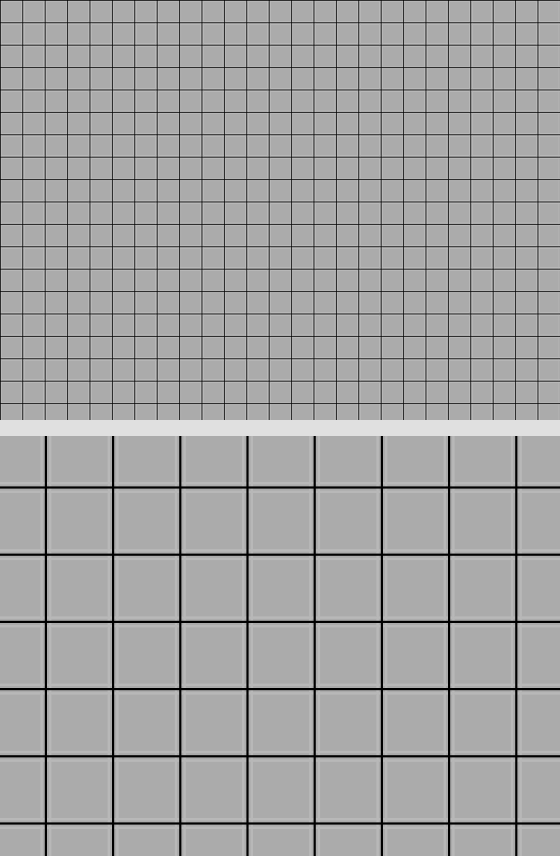
Top, the full canvas; bottom, a detail of the centre.
Give the GLSL for this pattern, as a WebGL 2 fragment shader.

```glsl
#version 300 es
precision highp float;
// Grey square grid with thin black lines, 25 cells across, counted from the top left.

uniform vec2 u_resolution;
out vec4 outColor;

// Box-filtered coverage of a line of the given width
vec2 lineCoverage(vec2 dist, float width, float pixel) {
    return clamp((0.5 * (width + pixel) - dist) / pixel, 0.0, min(1.0, width / pixel));
}

// Faint bright rim on both sides of a line
vec2 lineRim(vec2 dist) {
    return smoothstep(0.038, 0.054, dist) * (1.0 - smoothstep(0.074, 0.09, dist));
}

void main() {
    // Cell units: one cell is 1/25 of the canvas width
    float pixel = 25.0 / u_resolution.x;
    vec2 cell = vec2(gl_FragCoord.x, u_resolution.y - gl_FragCoord.y) * pixel;

    // Distance to the nearest line, whose outer edge lies on the cell border
    float lineWidth = 25.0 / 768.0;
    vec2 dist = abs(fract(cell - 0.5 * lineWidth + 0.5) - 0.5);

    // Flat grey, then rim, then black lines
    vec2 rim = lineRim(dist);
    vec2 ink = lineCoverage(dist, lineWidth, pixel);
    vec3 color = vec3(0.67) + 0.05 * max(rim.x, rim.y);
    color *= (1.0 - ink.x) * (1.0 - ink.y);

    outColor = vec4(color, 1.0);
}
```
